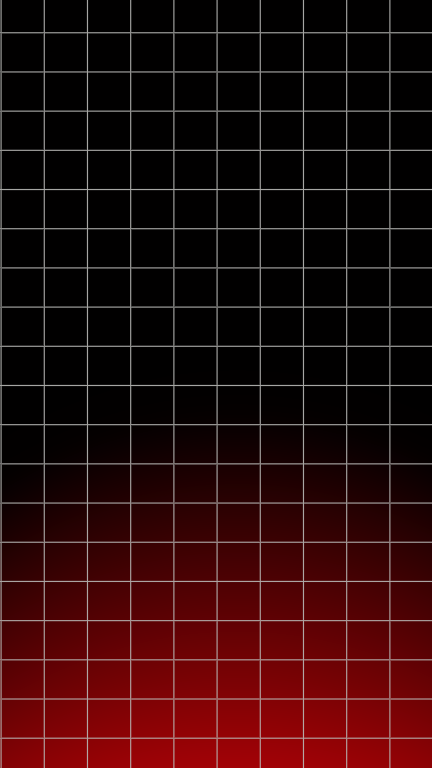
Write a Shadertoy shader that draws this background.

```glsl
// Thin pale grid over a black field with a red glow rising from the bottom edge.

// Grid, as fractions of the canvas width (x) and height (y)
const vec2  GRID_CELL   = vec2(0.1, 0.05103);
const vec2  GRID_ORIGIN = vec2(0.0025, 0.0388);
const float LINE_WIDTH  = 0.0024;   // fraction of the width
const float LINE_BLUR   = 1.15;     // filter size in output samples
const vec3  LINE_COLOR  = vec3(0.72, 0.72, 0.71);

// Glow
const vec3  GLOW_COLOR   = vec3(1.0, 0.015, 0.035);
const float GLOW_PEAK    = 0.635;   // brightness at the bottom
const float GLOW_HEIGHT  = 0.463;   // where it fades out
const float GLOW_CENTER  = 0.55;
const float GLOW_CURVE   = 0.3;     // how far the sides drop
const float GLOW_TOE     = 0.035;   // softness of the fade
const vec3  BASE_COLOR   = vec3(0.002, 0.0, 0.001);

// Linear falloff along a shallow arch, eased smoothly into zero
float glow(vec2 uv) {
    float side = uv.x - GLOW_CENTER;
    float arch = uv.y + GLOW_CURVE * side * side;
    float level = GLOW_PEAK * (1.0 - arch / GLOW_HEIGHT);
    return 0.5 * (level + sqrt(level * level + GLOW_TOE * GLOW_TOE));
}

// Box-filtered coverage of the nearest vertical and horizontal lines
float gridLines(vec2 uv) {
    vec2 cell = (uv - GRID_ORIGIN) / GRID_CELL;
    vec2 dist = abs(fract(cell + 0.5) - 0.5) * GRID_CELL;
    vec2 width = LINE_WIDTH * vec2(1.0, iResolution.x / iResolution.y);
    vec2 blur = LINE_BLUR / iResolution.xy;
    vec2 overlap = clamp(0.5 * (width + blur) - dist, vec2(0.0), min(width, blur));
    vec2 coverage = overlap / blur;
    return max(coverage.x, coverage.y);
}

void mainImage(out vec4 fragColor, in vec2 fragCoord) {
    vec2 uv = fragCoord / iResolution.xy;
    vec3 color = BASE_COLOR + GLOW_COLOR * glow(uv);
    color = mix(color, LINE_COLOR, gridLines(uv));
    fragColor = vec4(color, 1.0);
}
```
